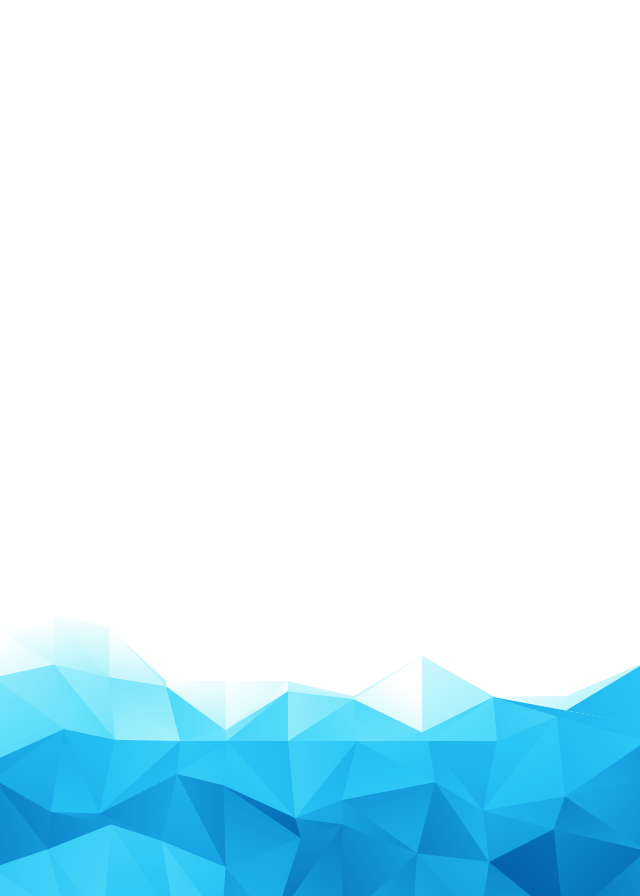
Give the GLSL for this background, as a WebGL 2 fragment shader.

```glsl
#version 300 es
precision highp float;
// Low-poly blue ridge of shaded triangles along the foot of a white page.

#define COLUMNS 10
#define ROWS 5
#define X_JITTER 0.045
#define TONE_JITTER 0.9
#define FACET_GRADIENT 5.0
#define TOP_FADE 9.0

uniform vec2 u_resolution;
out vec4 fragColor;

const float TAU = 6.2831853;

float hash(vec2 p) {
    vec3 q = fract(vec3(p.xyx) * 0.1031);
    q += dot(q, q.yzx + 33.33);
    return fract((q.x + q.y) * q.z);
}

float tent(float x, float center, float halfWidth) {
    return max(0.0, 1.0 - abs(x - center) / halfWidth);
}

float spot(vec2 p, vec2 center, vec2 size) {
    vec2 d = (p - center) / size;
    return exp(-dot(d, d));
}

// Outline of the ridge: left plateau, central peak and right rise.
float crestHeight(float x) {
    return 0.223
        + 0.060 * (1.0 - smoothstep(0.172, 0.26, x))
        + 0.017 * (1.0 - smoothstep(0.45, 0.55, x))
        + 0.015 * tent(x, 0.088, 0.08)
        + 0.045 * tent(x, 0.66, 0.1)
        + 0.039 * smoothstep(0.885, 1.0, x);
}

// Height of each mesh row, counted from the crest downwards.
float rowHeight(int row, float x) {
    if (row == 0) return crestHeight(x);
    if (row == 1) {
        float gap = 0.055 * (1.0 - smoothstep(0.172, 0.26, x))
            + 0.058 * tent(x, 0.36, 0.11)
            + 0.093 * tent(x, 0.65, 0.1)
            + 0.015 * tent(x, 0.885, 0.08);
        return crestHeight(x) - gap - 0.001;
    }
    if (row == 2)
        return 0.173 + 0.032 * tent(x, 0.885, 0.1)
            + 0.017 * tent(x, 0.115, 0.07)
            - 0.022 * (1.0 - smoothstep(0.0, 0.09, x));
    if (row == 3) return 0.112 + 0.025 * cos(TAU * (x - 0.29) / 0.34);
    if (row == 4) return 0.056 + 0.024 * cos(TAU * (x - 0.175) / 0.365);
    return -0.03;
}

// Mesh vertex in units of the canvas width and height.
vec2 vertex(int column, int row) {
    float u = float(column) / float(COLUMNS);
    float x = u - 0.05 * sin(0.5 * TAU * u);
    if (column == 0) x = -0.01;
    else if (column == COLUMNS) x = 1.01;
    else if (row > 1) x += X_JITTER * (hash(vec2(column, row) + 4.7) - 0.5);
    return vec2(x, rowHeight(row, x));
}

float edgeDistance(vec2 p, vec2 a, vec2 b) {
    vec2 e = b - a;
    return (e.x * (p.y - a.y) - e.y * (p.x - a.x)) / max(length(e), 1e-5);
}

float triangleDistance(vec2 p, vec2 a, vec2 b, vec2 c) {
    float side = sign(edgeDistance(c, a, b));
    return -min(min(side * edgeDistance(p, a, b), side * edgeDistance(p, b, c)),
                side * edgeDistance(p, c, a));
}

// Tone runs from white (0) through cyan to navy (6).
vec3 ramp(float tone) {
    vec3 color = mix(vec3(1.0), vec3(0.68, 0.95, 0.98), clamp(tone, 0.0, 1.0));
    color = mix(color, vec3(0.33, 0.86, 0.98), clamp(tone - 1.0, 0.0, 1.0));
    color = mix(color, vec3(0.16, 0.77, 0.96), clamp(tone - 2.0, 0.0, 1.0));
    color = mix(color, vec3(0.09, 0.65, 0.89), clamp(tone - 3.0, 0.0, 1.0));
    color = mix(color, vec3(0.02, 0.42, 0.71), clamp(tone - 4.0, 0.0, 1.0));
    return mix(color, vec3(0.0, 0.28, 0.60), clamp(tone - 5.0, 0.0, 1.0));
}

// Broad light and shade of a facet, from its band and center.
float bandTone(int band, vec2 c) {
    if (band == 0) return 0.45;
    float tone = 1.7 + 1.7 * smoothstep(0.6, 0.95, c.x);
    if (band == 2) tone = 3.1 + 0.5 * smoothstep(0.8, 1.0, c.x);
    if (band == 3) tone = 4.0;
    if (band == 4) tone = mix(2.6, 4.3, smoothstep(0.22, 0.5, c.x));
    return tone + 1.1 * spot(c, vec2(0.88, 0.05), vec2(0.12, 0.03))
        + 0.7 * spot(c, vec2(0.59, 0.05), vec2(0.07, 0.04))
        + 0.6 * spot(c, vec2(0.43, 0.08), vec2(0.06, 0.03))
        + 0.9 * spot(c, vec2(0.07, 0.15), vec2(0.1, 0.04));
}

void main() {
    vec2 aspect = vec2(u_resolution.x / u_resolution.y, 1.0);
    vec2 p = gl_FragCoord.xy / u_resolution.y;
    vec4 sum = vec4(0.0);
    for (int row = 0; row < ROWS; row++)
    for (int col = 0; col < COLUMNS; col++) {
        vec2 a = vertex(col, row), b = vertex(col + 1, row);
        vec2 c = vertex(col, row + 1), d = vertex(col + 1, row + 1);
        bool flip = hash(vec2(col, row) + 11.3) > 0.5;
        for (int k = 0; k < 2; k++) {
            vec2 t0 = k == 0 ? a : d, t1 = k == 0 ? b : c, t2 = flip ? (k == 0 ? d : a) : (k == 0 ? c : b);
            float dist = triangleDistance(p, t0 * aspect, t1 * aspect, t2 * aspect);
            float cover = clamp(0.5 - dist * u_resolution.y, 0.0, 1.0);
            if (cover <= 0.0) continue;
            vec2 center = (t0 + t1 + t2) / 3.0, offset = p - center * aspect;
            float seed = hash(vec2(col * 2 + k, row) + 23.1);
            float angle = TAU * hash(vec2(row, col * 2 + k) + 5.9);
            float tone = bandTone(row, center) + TONE_JITTER * (seed - 0.5);
            tone += FACET_GRADIENT * dot(offset, vec2(cos(angle), sin(angle)));
            if (row == 0) tone -= TOP_FADE * offset.y;
            sum += vec4(ramp(tone), 1.0) * cover;
        }
    }
    vec3 facets = sum.rgb / max(sum.a, 1e-4);
    fragColor = vec4(mix(vec3(1.0), facets, min(sum.a, 1.0)), 1.0);
}
```
